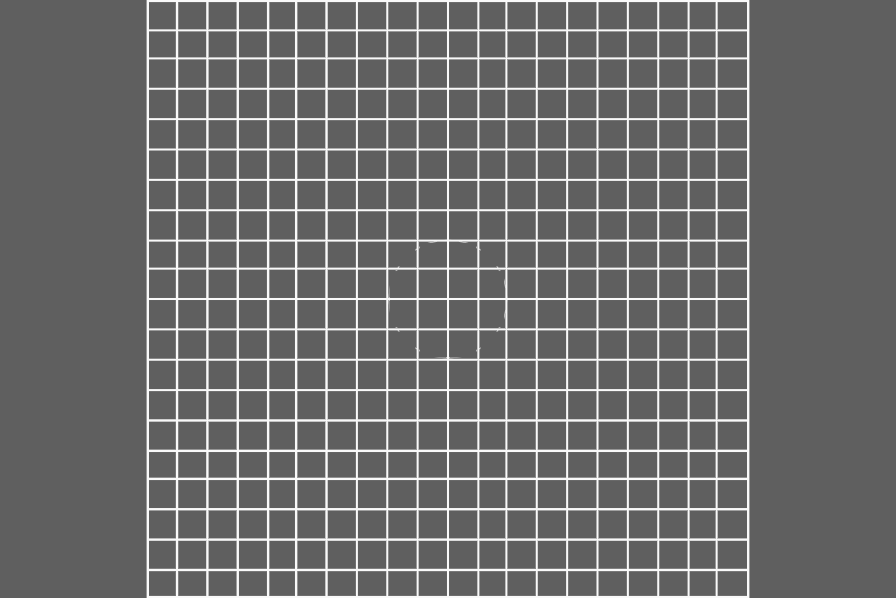
Give the GLSL for this pattern, as a Shadertoy shader.

```glsl
// Box-filtered coverage of a stroke, dimmed once it is thinner than a pixel
float stroke(float dist, float width, float pixel) {
    return clamp((0.5 * width - dist) / pixel + 0.5, 0.0, 1.0) * min(1.0, width / pixel);
}

// Rule centres snap to a coarse raster, so some cells are slightly narrower
vec2 rulePosition(vec2 index) {
    vec2 snapped = floor(index * 12.85 + 0.2) / 256.0;
    vec2 border = sign(index) * vec2(0.502, 0.4985);
    return mix(snapped, border, step(9.5, abs(index)));
}

// Rules are heavier toward the left and bottom, and on the border
vec2 ruleWidth(vec2 index) {
    return 0.0034 + 0.0006 * max(step(index, vec2(-3.5)), step(9.5, abs(index)));
}

void mainImage(out vec4 fragColor, in vec2 fragCoord) {
    float pixel = 1.0 / iResolution.y;
    vec2 p = (fragCoord - 0.5 * iResolution.xy) * pixel;

    // Square grid of 20 by 20 cells
    vec2 index = clamp(round(p / 0.0502), -10.0, 10.0);
    vec2 dist = abs(p - rulePosition(index));
    vec2 width = ruleWidth(index);
    float vertical = stroke(dist.x, width.x, pixel);
    float horizontal = stroke(dist.y, width.y, pixel);
    horizontal *= clamp((0.504 - abs(p.x)) / pixel + 0.5, 0.0, 1.0);
    float grid = max(vertical, horizontal);

    // Traces of an erased circle, left only beside the rules
    float ring = stroke(abs(length(p) - 0.0985), 0.0025, pixel);
    float trace = ring * (1.0 - smoothstep(0.002, 0.005, min(dist.x, dist.y)));

    float ink = max(grid, 0.8 * trace);
    fragColor = vec4(vec3(mix(0.373, 0.975, ink)), 1.0);
}
```
